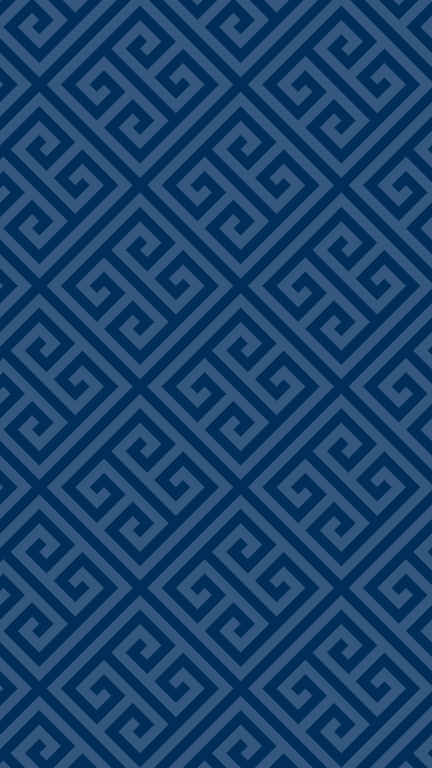
This pattern is drawn by a Shadertoy shader. Its source:

```glsl
// Two-tone blue lattice of diamonds, each filled with four mirrored Greek key spirals.

const vec3 DARK = vec3(0.0, 0.18, 0.35);
const vec3 LIGHT = vec3(0.20, 0.34, 0.49);
const float DIAGONAL = 0.466;             // diamond diagonal, in canvas widths
const vec2 CENTRE = vec2(0.557, 0.883);   // centre of one diamond, in canvas widths
const float CELLS = 14.0;                 // line widths along one diamond side
const float BORDER = 6.0;                 // border centre line, in line widths
const float HALF_LINE = 0.5;

// Square-ended bar along an axis-aligned centre line
float bar(vec2 p, vec2 a, vec2 b) {
    vec2 d = abs(p - 0.5 * (a + b)) - 0.5 * abs(b - a) - HALF_LINE;
    return max(d.x, d.y);
}

// Distance to the light line work, mirrored about both diamond axes
float keyDiamond(vec2 p) {
    p = abs(p);
    float d = abs(max(p.x, p.y) - BORDER) - HALF_LINE;

    // Stem from the border, then the spiral winding inwards
    d = min(d, bar(p, vec2(1, 0), vec2(BORDER, 0)));
    d = min(d, bar(p, vec2(1, 0), vec2(1, 4)));
    d = min(d, bar(p, vec2(1, 4), vec2(4, 4)));
    d = min(d, bar(p, vec2(4, 4), vec2(4, 2)));
    return min(d, bar(p, vec2(4, 2), vec2(3, 2)));
}

void mainImage(out vec4 fragColor, in vec2 fragCoord) {
    // Diagonal axes measured in line widths
    vec2 uv = fragCoord / iResolution.x - CENTRE;
    vec2 grid = vec2(uv.x + uv.y, uv.y - uv.x) / DIAGONAL;
    vec2 cell = (fract(grid + 0.5) - 0.5) * CELLS;

    // Smooth the edges over about one pixel
    float pixel = CELLS * sqrt(2.0) / (DIAGONAL * iResolution.x);
    float light = 1.0 - smoothstep(-0.7 * pixel, 0.7 * pixel, keyDiamond(cell));

    fragColor = vec4(mix(DARK, LIGHT, light), 1.0);
}
```
